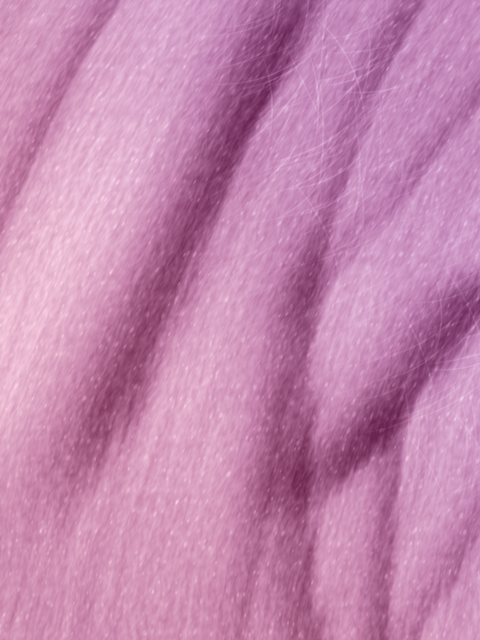
A Shadertoy shader for this texture:

```glsl
#define SHADOW vec3(0.49, 0.22, 0.385)
#define BODY vec3(0.765, 0.505, 0.68)
#define LIGHT vec3(0.92, 0.75, 0.86)
#define VIOLET_TINT vec3(-0.035, -0.01, 0.045)
#define BASE_TONE 0.69
#define FIBRE_CONTRAST 0.13
#define GRAIN_CONTRAST 0.17
#define FLECK_GAIN 0.22
#define HAIR_GAIN 0.20
#define HAIR_LAYERS 14
#define HAIR_WIDTH 0.0010

vec2 hash2(vec2 cell) {
    uvec2 k = uvec2(ivec2(cell)) * uvec2(1597u, 3812u) + 7919u;
    uint n = (k.x ^ (k.y * 2713u)) * 40503u;
    n = (n ^ (n >> 15)) * 73471u;
    n ^= n >> 13;
    uint m = (n * 52711u) ^ (n >> 11);
    return vec2(n & 65535u, (m >> 7) & 65535u) / 65535.0;
}

float cornerSlope(vec2 cell, vec2 offset) {
    float angle = 6.2832 * hash2(cell).x;
    return dot(vec2(cos(angle), sin(angle)), offset);
}

float gradientNoise(vec2 p) {
    vec2 i = floor(p), f = fract(p);
    vec2 w = f * f * f * (f * (f * 6.0 - 15.0) + 10.0);
    vec2 e = vec2(1.0, 0.0);
    float low = mix(cornerSlope(i, f), cornerSlope(i + e.xy, f - e.xy), w.x);
    float high = mix(cornerSlope(i + e.yx, f - e.yx), cornerSlope(i + e.xx, f - e.xx), w.x);
    return mix(low, high, w.y);
}

float glow(vec2 p, vec2 centre, vec2 size) {
    vec2 d = (p - centre) / size;
    return exp(-dot(d, d));
}

// Valley between two rolls: soft on its left, sharper on its right
float crease(vec2 p, vec2 foot, vec2 head, float bend, float soft) {
    float t = (p.y - foot.y) / (head.y - foot.y);
    float d = p.x - mix(foot.x, head.x, t) - 4.0 * bend * t * (1.0 - t);
    float width = soft * mix(1.0, 0.35, smoothstep(-0.01, 0.01, d));
    float ends = smoothstep(-0.1, 0.25, t) * (1.0 - smoothstep(0.85, 1.1, t));
    return ends * exp(-d * d / (width * width));
}

float creases(vec2 p) {
    float s = 0.36 * crease(p, vec2(-0.05, 0.50), vec2(0.23, 1.08), -0.02, 0.045);
    s += 0.64 * crease(p, vec2(0.10, 0.17), vec2(0.50, 1.06), 0.0, 0.085);
    s += 0.44 * crease(p, vec2(0.52, -0.15), vec2(0.49, 0.60), -0.035, 0.065);
    s += 0.32 * crease(p, vec2(0.47, 0.48), vec2(0.67, 1.04), -0.025, 0.045);
    s += 0.66 * crease(p, vec2(0.48, 0.20), vec2(0.78, 0.58), 0.01, 0.085);
    s += 0.40 * crease(p, vec2(0.59, -0.10), vec2(0.62, 0.36), 0.0, 0.040);
    s += 0.28 * crease(p, vec2(0.60, -0.08), vec2(0.80, 0.28), 0.0, 0.045);
    s += 0.24 * crease(p, vec2(0.48, 0.52), vec2(0.80, 0.92), 0.01, 0.045);
    s += 0.20 * crease(p, vec2(0.36, -0.10), vec2(0.44, 0.42), 0.0, 0.050);
    return s;
}

// Small glints, one per stretched cell
float flecks(vec2 q) {
    vec2 cell = floor(q);
    vec2 rnd = hash2(cell);
    vec2 d = fract(q) - mix(vec2(0.3), vec2(0.7), rnd);
    float strength = pow(hash2(cell + 91.0).x, 4.0);
    return strength * (1.0 - smoothstep(0.05, 0.30, length(d)));
}

// Stray curved hairs in rotated layers of cells
float hairs(vec2 p, float pixel) {
    float sum = 0.0;
    for (int i = 0; i < HAIR_LAYERS; i++) {
        vec2 seed = hash2(vec2(i, 37));
        float angle = mix(0.1, 2.3, seed.x);
        float c = cos(angle), s = sin(angle);
        vec2 scale = vec2(5.0, 14.0) * mix(0.8, 1.5, seed.y);
        vec2 q = mat2(c, -s, s, c) * p * scale + seed * 40.0;
        vec2 cell = floor(q), f = fract(q), rnd = hash2(cell + float(i) * 17.0);
        float along = 2.0 * f.x - 1.0;
        float path = mix(0.35, 0.65, rnd.x) + (rnd.y - 0.5) * (0.7 * along * along - 0.25);
        float d = abs(f.y - path) / scale.y;
        float line = 1.0 - smoothstep(0.0, HAIR_WIDTH + pixel, d);
        sum += line * (1.0 - along * along) * rnd.y;
    }
    return sum;
}

void mainImage(out vec4 fragColor, in vec2 fragCoord) {
    float pixel = 1.0 / iResolution.y;
    vec2 p = fragCoord * pixel;

    // Fibre coordinates: across and along the bending flow
    vec2 flow = vec2(p.x - p.y * (0.20 + 0.20 * p.y), p.y);
    flow.x += 0.012 * gradientNoise(p * 5.0);
    float strand = gradientNoise(flow * vec2(28.0, 2.5));
    float fibre = gradientNoise(flow * vec2(75.0, 7.0) + 20.0);
    float grain = gradientNoise(flow * vec2(150.0, 48.0) + 50.0)
                + 0.6 * gradientNoise(flow * vec2(260.0, 110.0));

    // Broad light over the rolls
    vec2 frayed = p + vec2(0.012 * strand + 0.008 * fibre, 0.0);
    float ridge = p.x - 0.09 - 0.5 * (p.y - 0.6);
    float tone = BASE_TONE - creases(frayed);
    tone += 0.25 * exp(-ridge * ridge / 0.012) * smoothstep(0.1, 0.5, p.y)
          * (1.0 - 0.6 * smoothstep(0.65, 1.0, p.y));
    tone += 0.10 * glow(p, vec2(0.30, 0.38), vec2(0.09, 0.25));
    tone += 0.07 * glow(p, vec2(0.57, 0.48), vec2(0.08, 0.18));
    tone -= 0.13 * glow(p, vec2(0.62, 0.95), vec2(0.28, 0.28));
    tone -= 0.10 * glow(p, vec2(0.15, 0.0), vec2(0.35, 0.18));

    // Fibres, grain, glints and hairs
    tone += FIBRE_CONTRAST * (0.9 * strand + fibre) + GRAIN_CONTRAST * grain;
    float glints = flecks(flow * vec2(110.0, 62.0)) + flecks(flow * vec2(75.0, 44.0) + 30.0);
    tone += FLECK_GAIN * glints;
    float fuzz = 0.08 + glow(p, vec2(0.49, 0.82), vec2(0.15, 0.22))
               + 0.7 * glow(p, vec2(0.70, 0.42), vec2(0.12, 0.20));
    tone += HAIR_GAIN * fuzz * hairs(p, pixel);

    // Shadow to light, cooler towards the upper right
    tone = clamp(tone, -0.12, 1.1);
    vec3 colour = tone < 0.5 ? mix(SHADOW, BODY, 2.0 * tone) : mix(BODY, LIGHT, 2.0 * tone - 1.0);
    float cool = smoothstep(0.35, 1.25, p.x + 0.7 * p.y) - 0.45;
    fragColor = vec4(clamp(colour + VIOLET_TINT * cool, 0.0, 1.0), 1.0);
}
```
